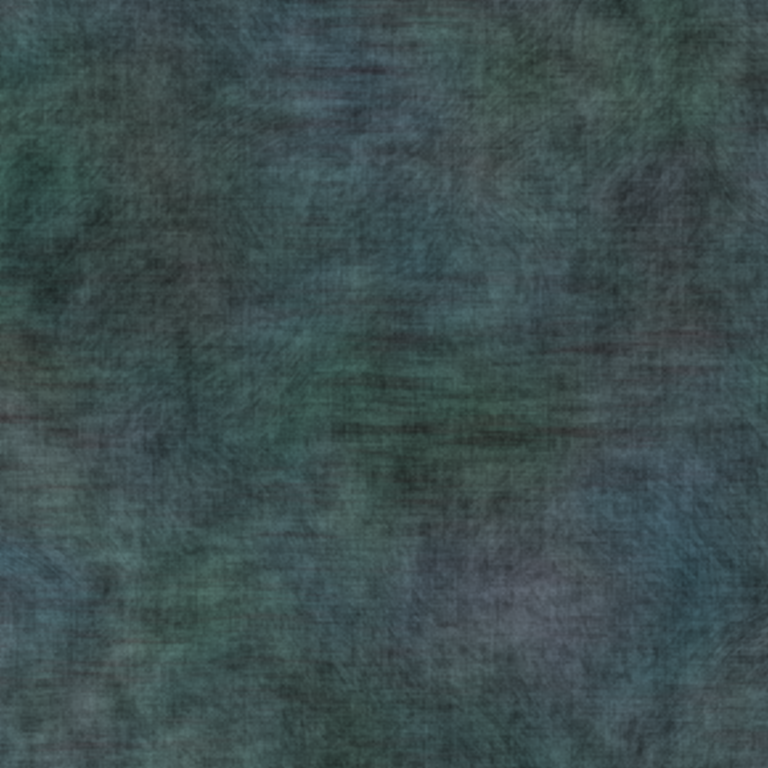
Reproduce this texture procedurally as a WebGL 1 fragment shader.

```glsl
precision highp float;
// Worn dark teal cloth: cloudy dye, horizontal streaks, brushed fibres and a fine weave.
uniform vec2 u_resolution;

const vec3 DYE = vec3(0.234, 0.306, 0.309);     // mean cloth colour
const vec3 WARM_SHIFT = vec3(0.050, -0.006, -0.006);
const vec3 BLUE_SHIFT = vec3(0.008, -0.008, 0.042);
const vec3 STREAK_TINT = vec3(0.022, -0.006, -0.002);
const float CLOUD_SCALE = 4.5;
const float BLOTCH_SCALE = 24.0;
const float CLOUD_DEPTH = 0.23;
const float BLOTCH_DEPTH = 0.25;
const float STREAK_DEPTH = 0.20;
const float FIBRE_DEPTH = 0.085;
const float GRAIN_DEPTH = 0.13;
const float WEAVE_DEPTH = 0.12;

float hash(vec2 p) {
  vec3 q = fract(vec3(p.xyx) * 0.1031);
  q += dot(q, q.yzx + 33.33);
  return fract((q.x + q.y) * q.z);
}

// Smooth value noise from -1 to 1.
float noise(vec2 p) {
  vec2 cell = floor(p);
  vec2 f = fract(p);
  f = f * f * (3.0 - 2.0 * f);
  float low = mix(hash(cell), hash(cell + vec2(1.0, 0.0)), f.x);
  float high = mix(hash(cell + vec2(0.0, 1.0)), hash(cell + 1.0), f.x);
  return 2.0 * mix(low, high, f.y) - 1.0;
}

// Four octaves, each turned a little to hide the lattice.
float cloud(vec2 p) {
  float sum = 0.0;
  float weight = 0.53;
  for (int i = 0; i < 4; i++) {
    sum += weight * noise(p);
    p = mat2(1.6, 1.2, -1.2, 1.6) * p + 17.3;
    weight *= 0.5;
  }
  return sum;
}

// Octaves that keep their axes, for stretched features.
float threads(vec2 p) {
  return 0.45 * noise(p) + 0.33 * noise(p * 2.1 + 31.7) + 0.22 * noise(p * 4.3 + 57.1);
}

// Short strokes running along the given angle.
float fibres(vec2 p, float angle) {
  float c = cos(angle);
  float s = sin(angle);
  vec2 along = vec2(c * p.x + s * p.y, c * p.y - s * p.x);
  return noise(along * vec2(75.0, 215.0) + 211.0);
}

void main() {
  vec2 uv = gl_FragCoord.xy / min(u_resolution.x, u_resolution.y);
  vec2 warp = 0.025 * vec2(noise(uv * 9.0 + 3.0), noise(uv * 9.0 + 43.0));
  vec2 p = uv + warp;

  // Broad uneven dye and smaller worn blotches.
  float clouds = cloud(p * CLOUD_SCALE + 11.0);
  float wear = smoothstep(-0.4, 0.5, cloud(uv * 3.5 + 71.0));
  float blotches = cloud(p * BLOTCH_SCALE + 25.0) * mix(0.6, 1.35, wear);

  // Horizontal streaks come and go in patches; faint vertical ones cross them.
  float patchiness = smoothstep(-0.3, 0.4, cloud(uv * 4.0 + 131.0));
  vec2 drift = uv + vec2(0.0, 0.12) * warp;
  float streaks = threads(drift * vec2(8.0, 66.0) + 83.0) * mix(0.35, 1.3, patchiness);
  float columns = threads(drift * vec2(52.0, 8.0) + 149.0);

  // Brushed fibres lean one way or the other, and fade in places.
  float lean = smoothstep(-0.4, 0.4, noise(uv * 6.0 + 97.0));
  float strokes = mix(fibres(p, 0.85), fibres(p, 2.2), lean) * mix(1.3, 0.5, patchiness);

  // Weave of fine threads, with loose grain on top.
  float weave = 0.55 * noise(uv * vec2(26.0, 270.0) + 19.0)
              + 0.45 * noise(uv * vec2(270.0, 26.0) + 61.0);
  float grain = 0.6 * noise(uv * 150.0 + 7.0) + 0.6 * noise(uv * 290.0 + 109.0);

  float light = 1.0 + CLOUD_DEPTH * clouds + BLOTCH_DEPTH * blotches
    + STREAK_DEPTH * (streaks + 0.4 * columns) + FIBRE_DEPTH * strokes
    + GRAIN_DEPTH * grain + WEAVE_DEPTH * weave;

  // Hue drifts between grey, blue and teal; dark streaks turn warm.
  float warmth = cloud(p * 4.5 + 181.0);
  float blueness = cloud(p * 4.5 + 227.0);
  vec3 color = DYE + WARM_SHIFT * warmth + BLUE_SHIFT * blueness;
  color += STREAK_TINT * max(-streaks, 0.0) * 1.6;
  gl_FragColor = vec4(clamp(color * light, 0.0, 1.0), 1.0);
}
```
